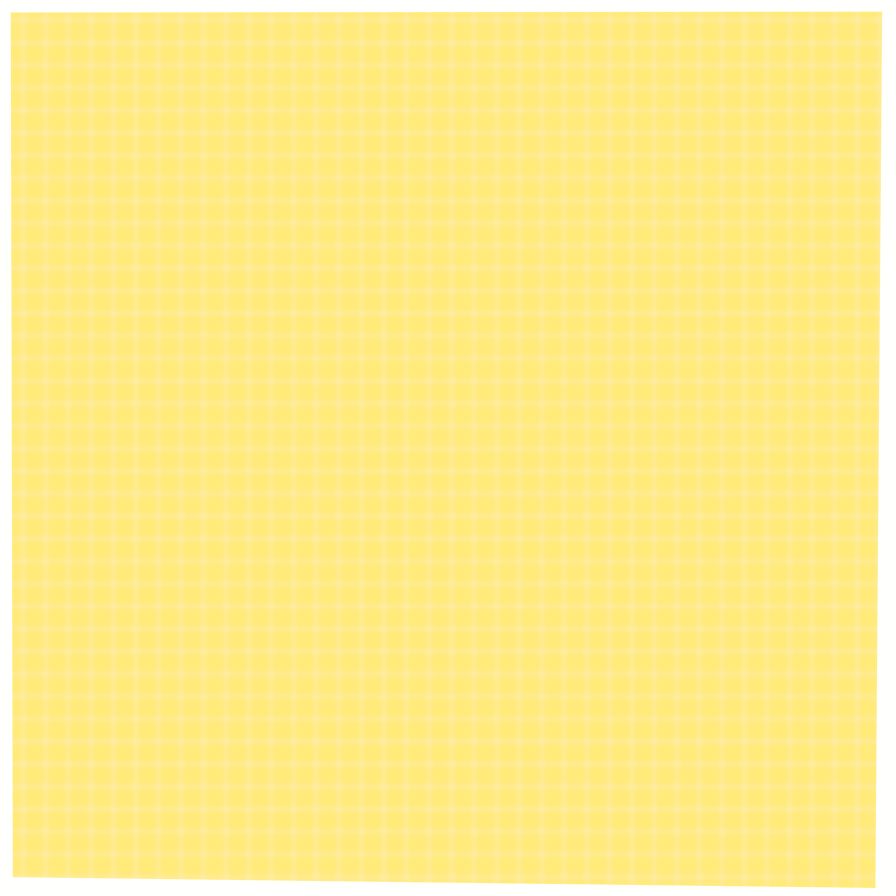
Reproduce this pattern procedurally as a WebGL 1 fragment shader.

```glsl
precision highp float;

// A pale yellow checked cloth, cut slightly askew, on a near-white ground.
// Each axis adds a soft wide band with a brighter core once per repeat;
// the bands overlap at crossings, and a hash varies their strength a little.

uniform vec2 u_resolution;

const float REPEATS = 39.75;               // repeats across the whole canvas
const vec2 LINE_PHASE = vec2(0.03, 0.853); // line centres within a repeat
const float BAND_HALF = 0.185;             // half widths, in repeats
const float CORE_HALF = 0.075;
const float BAND_SOFT = 0.09;
const float CORE_SOFT = 0.05;
const float BAND_LIFT = 0.040;             // blue added by each part
const float CORE_LIFT = 0.036;
const float STRENGTH_VARIATION = 0.24;

const vec3 CLOTH = vec3(1.0, 0.918, 0.477);
const vec3 GROUND = vec3(1.0, 1.0, 0.995);

// Cloth corners, clockwise from the top left
const vec2 TOP_LEFT = vec2(0.0120, 0.986);
const vec2 TOP_RIGHT = vec2(0.9845, 0.987);
const vec2 BOTTOM_RIGHT = vec2(0.9770, 0.009);
const vec2 BOTTOM_LEFT = vec2(0.0143, 0.021);

float hash(vec2 p) {
  return fract(sin(dot(p, vec2(127.1, 311.7))) * 43758.5453);
}

// Soft-edged stripe around distance zero
float stripe(float distance, float halfWidth, float soft) {
  return 1.0 - smoothstep(halfWidth - soft, halfWidth + soft, distance);
}

// Lift from one family of parallel lines; the coordinate counts repeats
float threadLift(float coord, float phase, float seed, float pixel) {
  float shifted = coord - phase + 0.5;
  float offset = abs(fract(shifted) - 0.5);
  float band = stripe(offset, BAND_HALF, max(BAND_SOFT, pixel * 0.5));
  float core = stripe(offset, CORE_HALF, max(CORE_SOFT, pixel * 0.5));
  float variation = hash(vec2(floor(shifted), seed)) - 0.5;
  return BAND_LIFT * band + CORE_LIFT * core * (1.0 + STRENGTH_VARIATION * variation);
}

// Signed distance to the line a-b, positive on its right-hand side
float rightOf(vec2 p, vec2 a, vec2 b) {
  vec2 along = normalize(b - a);
  return dot(p - a, vec2(along.y, -along.x));
}

float insideCloth(vec2 p) {
  float horizontal = min(rightOf(p, TOP_LEFT, TOP_RIGHT), rightOf(p, BOTTOM_RIGHT, BOTTOM_LEFT));
  float vertical = min(rightOf(p, TOP_RIGHT, BOTTOM_RIGHT), rightOf(p, BOTTOM_LEFT, TOP_LEFT));
  return min(horizontal, vertical);
}

void main() {
  vec2 uv = gl_FragCoord.xy / u_resolution;
  float pixel = 1.0 / min(u_resolution.x, u_resolution.y);

  // Woven checks
  vec2 cell = uv * REPEATS;
  float lift = threadLift(cell.x, LINE_PHASE.x, 1.0, pixel * REPEATS)
             + threadLift(cell.y, LINE_PHASE.y, 2.0, pixel * REPEATS);
  vec3 cloth = CLOTH + vec3(0.0, 0.04, 1.0) * lift;

  // Cut edge
  float coverage = smoothstep(-0.75 * pixel, 0.75 * pixel, insideCloth(uv));
  gl_FragColor = vec4(mix(GROUND, cloth, coverage), 1.0);
}
```
